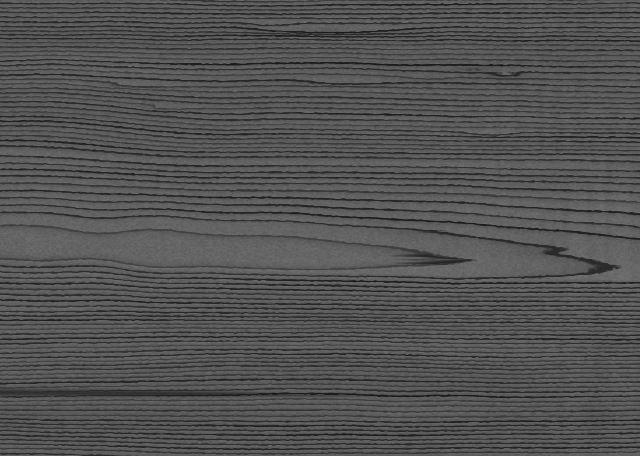
Reproduce this texture procedurally as a Shadertoy shader.

```glsl
// Charcoal-grey wood plank with long horizontal growth rings around a tapering heart.
// A warped ring field counts rings outward; each whole number draws a dark, ragged
// latewood line that is soft on its inner side and abrupt on its outer side.

const vec3 EARLYWOOD = vec3(0.405);
const vec3 LATEWOOD = vec3(0.105);
const float HEART_Y = 0.474;
const int LENS_COUNT = 8;

float hash(vec2 p) {
    vec3 q = fract(vec3(p.xyx) * 0.1031);
    q += dot(q, q.yzx + 33.33);
    return fract((q.x + q.y) * q.z);
}

float noise(vec2 p) {
    vec2 cell = floor(p), f = fract(p);
    f = f * f * (3.0 - 2.0 * f);
    float low = mix(hash(cell), hash(cell + vec2(1, 0)), f.x);
    float high = mix(hash(cell + vec2(0, 1)), hash(cell + vec2(1, 1)), f.x);
    return mix(low, high, f.y);
}

float bell(float x, float centre, float width) {
    float t = (x - centre) / width;
    return exp(-t * t);
}

// Bends the height coordinate: slow waves, sagging rows and small closed lenses.
float warpHeight(vec2 p) {
    float y = p.y;
    y += 0.014 * (noise(p * vec2(1.7, 5.0)) - 0.5);
    y += 0.004 * (noise(p * vec2(8.0, 15.0) + 7.0) - 0.5);
    y += 0.042 * p.x * bell(p.y, 0.45, 0.12);
    y += 0.034 * smoothstep(0.04, 0.5, p.x) * bell(p.y, 0.71, 0.14);
    y += 0.013 * bell(p.x, 0.70, 0.15) * bell(p.y, 0.933, 0.008);
    for (int i = 0; i < LENS_COUNT; i++) {
        float k = float(i);
        vec2 c = vec2(1.4 * hash(vec2(k, 3.0)), mix(0.66, 0.95, hash(vec2(k, 9.0))));
        float span = mix(0.03, 0.1, hash(vec2(k, 17.0)));
        y += 0.007 * bell(p.x, c.x, span) * bell(p.y, c.y, 0.006);
    }
    return y;
}

// How far the pointed heart has closed: 1 at the first tip, 2 at the second.
float tipLevel(vec2 p) {
    float ragged = 0.3 * (noise(vec2(p.x * 4.0, p.y * 70.0)) - 0.5);
    float t = (p.x - 0.615) / 0.365;
    return max(t + ragged * smoothstep(0.2, 0.8, t), 0.0);
}

// Ring count, growing outward from the heart and denser toward the plank edges.
float ringField(vec2 p) {
    float offset = warpHeight(p) - HEART_Y;
    float d = abs(offset);
    d += 0.008 * cos((p.x - 0.2) * 20.0) * bell(p.x, 0.25, 0.2) * bell(d, 0.0, 0.09);
    d = max(d, 0.0);
    float above = 28.0 * d + 36.0 * max(d - 0.06, 0.0)
                + 26.0 * max(d - 0.21, 0.0) + 14.0 * max(d - 0.3, 0.0);
    float below = 28.0 * d + 52.0 * max(d - 0.04, 0.0) + 18.0 * max(d - 0.15, 0.0);
    float rings = offset > 0.0 ? above : below;
    float uneven = noise(vec2(d * 28.0, offset > 0.0 ? 5.5 : 31.5)) - 0.5;
    rings += 0.9 * uneven * smoothstep(0.08, 0.2, d);
    return pow(pow(rings, 1.7) + pow(tipLevel(p), 1.7), 1.0 / 1.7);
}

// Darkness of the nearest ring line, from ring count and rings per unit length.
float ringLine(vec2 p, float rings, float density, float pixel) {
    float id = floor(rings + 0.5);
    float inner = (1.0 - fract(rings)) / density;
    float outer = fract(rings) / density;
    float vary = noise(vec2(p.x * 2.5 + id * 5.3, id * 7.7));
    float width = (0.0012 + 0.05 / density) * mix(0.65, 1.4, vary);
    float body = 1.0 - smoothstep(width * 0.5, width + pixel, inner);
    float edge = 1.0 - smoothstep(0.0, pixel, outer);
    float halo = 0.36 * exp(-inner / (width * 2.2));
    float strength = mix(0.5, 1.0, hash(vec2(id, 4.0))) * mix(0.75, 1.1, vary);
    return max(max(body, edge) * strength, halo);
}

// Dark streaky wedge filling the end of the innermost ring.
float heartSmear(vec2 p, float rings) {
    float streak = noise(p * vec2(9.0, 260.0)) - 0.5;
    float reach = smoothstep(0.62, 0.98, tipLevel(p) + 0.3 * streak);
    return 0.85 * reach * (1.0 - smoothstep(0.98, 1.08, rings + 0.15 * streak));
}

// Thick dark vein near the foot, thinning to the right.
float darkVein(vec2 p) {
    float centre = 0.137 - 0.008 * p.x + 0.006 * (noise(vec2(p.x * 4.0, 2.0)) - 0.5);
    float thickness = mix(0.009, 0.003, smoothstep(0.1, 0.9, p.x));
    return 0.7 * bell(p.y, centre, thickness) * (1.0 - smoothstep(0.35, 1.15, p.x));
}

// Fine pores, broad tonal bands and faint cross marks on the right.
float surfaceTone(vec2 p) {
    float pores = noise(p * vec2(190.0, 330.0)) + noise(p * vec2(420.0, 480.0)) - 1.0;
    float bands = noise(vec2(p.x * 1.2, p.y * 13.0) + 20.0) - 0.5;
    float cross = (noise(p * vec2(75.0, 4.0)) - 0.5) * smoothstep(0.8, 1.2, p.x);
    float plain = bell(p.y, 0.46, 0.16);
    return 0.04 * pores + 0.035 * bands + 0.025 * cross - 0.014 * (1.0 - plain);
}

void mainImage(out vec4 fragColor, in vec2 fragCoord) {
    vec2 p = fragCoord / iResolution.y;
    float pixel = 1.0 / iResolution.y, stepSize = 0.0008;
    float rings = ringField(p);
    vec2 slope = vec2(ringField(p + vec2(stepSize, 0)), ringField(p + vec2(0, stepSize))) - rings;
    float density = max(length(slope) / stepSize, 22.0);
    float ragged = noise(p * vec2(130.0, 260.0)) - 0.5;
    rings = max(rings + density * 0.0022 * ragged, 0.0);

    float line = rings < 0.5 ? 0.0 : ringLine(p, rings, density, pixel);
    float dark = max(line, max(heartSmear(p, rings), darkVein(p)));
    vec3 wood = EARLYWOOD + surfaceTone(p);
    fragColor = vec4(mix(wood, LATEWOOD, clamp(dark, 0.0, 1.0)), 1.0);
}
```
